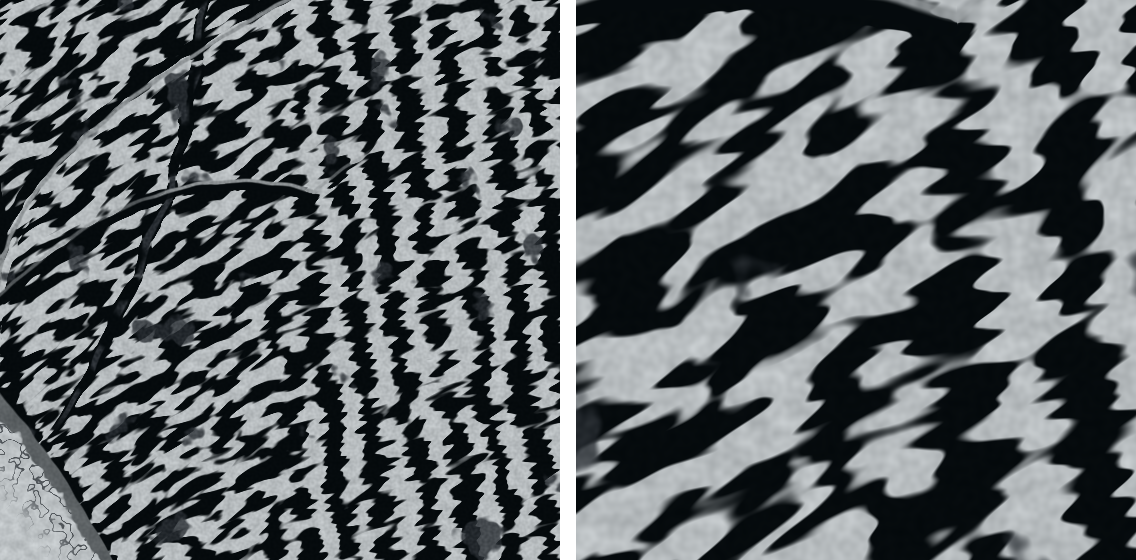
Left: the whole. Right: its middle third, enlarged.
Reproduce this texture procedurally as a three.js fragment shader.

```glsl
// Black and pale grey streaked grain with ragged columns, thin cracks and a crusted plate in one corner.
varying vec2 vUv;

const vec3 INK = vec3(0.02, 0.04, 0.05);
const vec3 SLATE = vec3(0.16, 0.18, 0.20);
const vec3 STEEL = vec3(0.36, 0.38, 0.39);
const vec3 ASH = vec3(0.55, 0.57, 0.58);
const vec3 PALE = vec3(0.74, 0.76, 0.77);
const vec2 GRAIN_FREQ = vec2(21.0, 35.0);  // along and across the streaks
const vec2 TEAR_FREQ = vec2(17.0, 90.0);   // ragged teeth on the edges
const float TEAR_SHIFT = 0.016;
const float COLUMN_FREQ = 14.0;
const float COLUMN_LEAN = 0.13;
const float COLUMN_GAIN = 0.42;
const float EDGE = 0.12;                   // softness of grain edges
const float THRESHOLD = 0.01;
const float SOFT = 0.002;                  // softness of drawn lines
const float TAU = 6.2831853;

vec2 gradientAt(vec2 cell) {
  vec3 h = fract(vec3(cell.xyx) * vec3(0.1031, 0.1030, 0.0973));
  h += dot(h, h.yzx + 33.33);
  float angle = TAU * fract((h.x + h.y) * h.z);
  return vec2(cos(angle), sin(angle));
}

// Gradient noise, roughly -1 to 1
float noise(vec2 p) {
  vec2 i = floor(p);
  vec2 f = p - i;
  vec2 u = f * f * f * (f * (f * 6.0 - 15.0) + 10.0);
  float a = dot(gradientAt(i), f);
  float b = dot(gradientAt(i + vec2(1.0, 0.0)), f - vec2(1.0, 0.0));
  float c = dot(gradientAt(i + vec2(0.0, 1.0)), f - vec2(0.0, 1.0));
  float d = dot(gradientAt(i + vec2(1.0)), f - vec2(1.0));
  return 1.4 * mix(mix(a, b, u.x), mix(c, d, u.x), u.y);
}

float band(float d, float halfWidth) {
  return 1.0 - smoothstep(halfWidth - SOFT, halfWidth + SOFT, abs(d));
}

// Signed distance to the long crack, positive above it
float longCrack(vec2 p) {
  float x = max(p.x, 0.002);
  float slope = 0.40 * pow(x, -0.45);
  return (p.y - 0.495 - 0.73 * pow(x, 0.55)) / sqrt(1.0 + slope * slope);
}

// Signed distance to the arched crack, which kicks up at its right end
float archCrack(vec2 p) {
  float x = p.x - 0.43;
  float slope = -2.2 * x + 1.1 * step(0.56, p.x);
  float y = 0.677 - 1.1 * x * x + 1.1 * max(p.x - 0.56, 0.0);
  return (p.y - y) / sqrt(1.0 + slope * slope);
}

// Streak field: bent grain, torn edges and leaning columns to the right
float grainField(vec2 p) {
  p += 0.008 * vec2(noise(p * 9.0), noise(p * 9.0 + 41.0));
  vec2 s = vec2(p.x, p.y - 0.62 * p.x + 0.15 * p.x * p.x);
  float tear = TEAR_SHIFT * noise(s * TEAR_FREQ + 7.0);
  s.x += tear;
  float grain = noise(s * GRAIN_FREQ + 19.0);
  float detail = noise(s * GRAIN_FREQ * vec2(1.7, 2.2) + 63.0);

  float right = smoothstep(0.46, 0.58, p.x + 0.05 * noise(p * 4.0));
  float lean = p.x + tear + COLUMN_LEAN * p.y + 0.018 * noise(p * vec2(5.0, 4.0) + 11.0);
  float columns = right * COLUMN_GAIN * sin(TAU * COLUMN_FREQ * lean);
  float furrows = (1.0 - right) * 0.09 * sin(TAU * 9.0 * (p.y - 0.9 * p.x) + 3.0 * noise(p * 5.0));
  return grain * mix(1.0, 0.78, right) + 0.38 * detail + columns + furrows;
}

// Crusted plate: d is the depth inside its rim
vec3 plateColor(vec2 p, float d) {
  float lumps = noise(p * 38.0) + 0.5 * noise(p * 85.0 + 5.0);
  float crust = smoothstep(0.024, 0.030, d + 0.009 * lumps);
  float rimZone = 1.0 - smoothstep(0.045, 0.12, d);
  float pits = rimZone * (1.0 - smoothstep(0.03, 0.12, abs(lumps - 0.15)));
  vec3 white = PALE + 0.07 * noise(p * 55.0 + 23.0);
  vec3 inner = mix(white, SLATE, 0.75 * pits);
  return mix(STEEL + 0.04 * noise(p * 30.0), inner, crust);
}

void main() {
  vec2 p = vUv;
  float wobble = 0.003 * noise(p * 24.0);
  float fine = noise(p * 170.0);

  // Distances to the large features
  float crack = longCrack(p) + wobble;
  float arch = archCrack(p) + wobble;
  float archFade = 1.0 - smoothstep(0.62, 0.69, p.x);
  float archBody = smoothstep(0.25, 0.32, p.x) * (1.0 - smoothstep(0.53, 0.58, p.x));
  float t = p.y - 0.26;
  float vein = p.x - 0.117 - 0.6 * t + 0.36 * t * t + 0.014 * noise(p * 13.0);
  float veinFade = smoothstep(0.22, 0.28, p.y);
  float plate = (0.297 - 1.1 * p.x - 1.9 * p.x * p.x - p.y) / 1.7 + wobble;

  // Grain, darkened beside cracks, vein and plate
  float field = grainField(p) - THRESHOLD;
  field -= 0.6 * band(crack - 0.014, 0.008);
  field += 0.35 * band(crack + 0.012, 0.008);
  field -= 0.45 * archFade * band(arch + 0.010, 0.007);
  field -= 0.55 * veinFade * band(vein, 0.010);
  field -= 0.5 * (1.0 - smoothstep(0.004, 0.018, abs(plate)));
  float light = smoothstep(-EDGE, EDGE, field);
  vec3 pale = PALE + 0.05 * noise(p * 60.0 + 3.0) + 0.05 * fine - 0.02;
  vec3 color = mix(INK + 0.008 * fine, pale, light);

  // Dull smudges and broken vein
  float smudge = smoothstep(0.50, 0.62, noise(p * 11.0 + 77.0) + 0.15 * noise(p * 60.0));
  color = mix(color, SLATE + 0.05 * fine, 0.8 * smudge);
  float broken = smoothstep(-0.15, 0.15, noise(p * 16.0 + 31.0));
  color = mix(color, SLATE + 0.06 * fine, veinFade * broken * band(vein, 0.006));

  // Cracks: grey ridge, with a dark lip under the arch
  color = mix(color, ASH + 0.06 * fine, 0.9 * band(crack, 0.0035));
  color = mix(color, INK, archBody * band(arch + 0.008, 0.005));
  color = mix(color, ASH + 0.06 * fine, archFade * mix(0.55, 1.0, archBody) * band(arch, 0.003));

  // Corner plate
  color = mix(color, plateColor(p, plate) + 0.03 * fine, smoothstep(-SOFT, SOFT, plate));
  gl_FragColor = vec4(color, 1.0);
}
```
